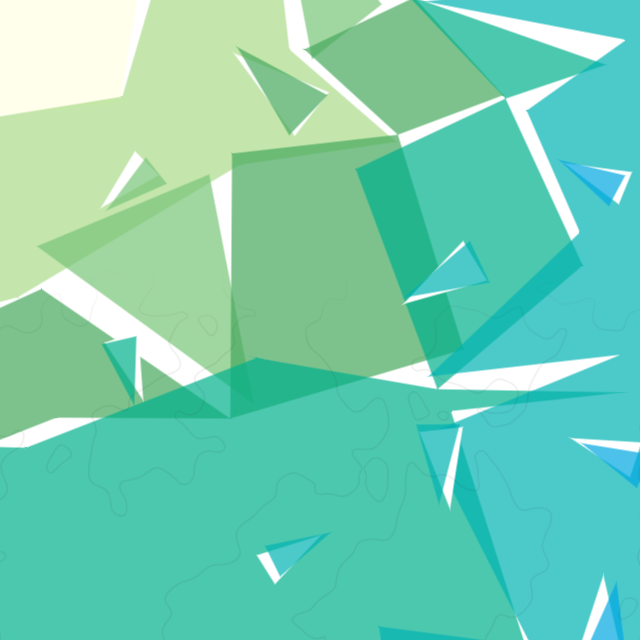
Write a Shadertoy shader that draws this background.

```glsl
// Translucent paper-like polygons stepping from cream through green to teal and cyan on white.

const float OPACITY = 0.7;
const float CELLS = 4.0;
const mat2 TILT = mat2(0.94, 0.34, -0.34, 0.94);

vec2 hash2(vec2 q) {
    vec3 a = fract(q.xyx * vec3(0.1031, 0.1030, 0.0973));
    a += dot(a, a.yzx + 33.33);
    return fract((a.xx + a.yz) * a.zy);
}

float gradientDot(vec2 cell, vec2 offset, vec2 f) {
    float angle = 6.2832 * hash2(cell + offset).x;
    return dot(vec2(cos(angle), sin(angle)), f - offset);
}

float gradientNoise(vec2 q) {
    vec2 cell = floor(q), f = fract(q);
    vec2 u = f * f * f * (f * (f * 6.0 - 15.0) + 10.0);
    return mix(mix(gradientDot(cell, vec2(0, 0), f), gradientDot(cell, vec2(1, 0), f), u.x),
               mix(gradientDot(cell, vec2(0, 1), f), gradientDot(cell, vec2(1, 1), f), u.x), u.y);
}

float side(vec2 p, vec2 a, vec2 b) {
    vec2 e = normalize(b - a);
    return dot(p - a, vec2(e.y, -e.x));
}

// Signed distance to the triangle's edges, either winding
float triangle(vec2 p, vec2 a, vec2 b, vec2 c) {
    float s = sign(side(c, a, b)) * -1.0;
    return max(max(s * side(p, a, b), s * side(p, b, c)), s * side(p, c, a));
}

float fill(float d, float soft) {
    return clamp(0.5 - d / soft, 0.0, 1.0);
}

vec3 tint(int layer) {
    vec3 tints[7] = vec3[7](
        vec3(1.00, 1.00, 0.89), vec3(0.67, 0.86, 0.54), vec3(0.47, 0.77, 0.47),
        vec3(0.27, 0.66, 0.36), vec3(0.00, 0.69, 0.55), vec3(0.00, 0.70, 0.70),
        vec3(0.00, 0.66, 0.89));
    return tints[layer];
}

// Bands around the upper left corner, then cyan toward the right
int layerAt(vec2 p) {
    float d = length(p - vec2(0, 1)) + 0.05 * gradientNoise(p * 3.0);
    if (d < 0.24) return 0;
    if (d < 0.45) return 1;
    if (d < 0.55) return 2;
    if (d < 0.71) return 3;
    return p.x - 0.1 * p.y + 0.3 * gradientNoise(p * 2.5 + 7.0) > 0.76 ? 5 : 4;
}

// Lattice corner, nudged differently per layer so layers gap and overlap
vec2 corner(vec2 id, int layer) {
    vec2 shared = 0.6 * (hash2(id + 40.0) - 0.5);
    vec2 nudge = 0.36 * (hash2(id + 17.0 * float(layer + 1)) - 0.5);
    return TILT * (id + shared + nudge) / CELLS;
}

// Narrow dart: a tip and two base corners around its centre
float dart(vec2 p, vec2 centre, float angle, vec2 size) {
    vec2 along = vec2(cos(angle), sin(angle)) * size.y;
    vec2 across = vec2(-sin(angle), cos(angle)) * size.x;
    return triangle(p, centre + along, centre - 0.6 * along + across, centre - 0.6 * along - across);
}

void mainImage(out vec4 fragColor, in vec2 fragCoord) {
    vec2 p = fragCoord / iResolution.y;
    float soft = max(0.003, 1.5 / iResolution.y);

    // Sum the triangles of each layer into one merged shape
    float cover[7] = float[7](0.0, 0.0, 0.0, 0.0, 0.0, 0.0, 0.0);
    vec2 home = floor(p * TILT * CELLS);
    for (int y = -1; y <= 1; y++)
    for (int x = -1; x <= 1; x++)
    for (int half_ = 0; half_ < 2; half_++) {
        vec2 id = home + vec2(x, y);
        int layer = layerAt(TILT * (id + float(half_ + 1) / 3.0) / CELLS);
        vec2 apex = corner(id + float(half_), layer);
        float d = triangle(p, apex, corner(id + vec2(1, 0), layer), corner(id + vec2(0, 1), layer));
        cover[layer] += fill(d, soft);
    }

    vec3 col = vec3(1);
    for (int i = 0; i < 7; i++)
        col = mix(col, tint(i), OPACITY * min(cover[i], 1.0));

    // Small darts over slightly shifted white cutouts
    for (int i = 0; i < 9; i++) {
        float n = float(i);
        vec2 centre = fract(vec2(0.93, 0.72) + n * vec2(0.755, 0.570));
        vec2 rnd = hash2(vec2(n, 5.0));
        vec2 size = mix(vec2(0.025, 0.06), vec2(0.045, 0.1), rnd.x);
        float angle = 1.57 + 2.4 * (rnd.y - 0.5) + 3.14 * mod(n, 2.0);
        vec2 shift = 0.03 * (hash2(vec2(n, 9.0)) - 0.5);
        col = mix(col, vec3(1), fill(dart(p, centre + shift, angle + 0.1, size), soft));
        int layer = min(layerAt(centre) + 1, 6);
        col = mix(col, tint(layer), OPACITY * fill(dart(p, centre, angle, size), soft));
    }

    // Faint wandering hairlines in the lower part
    float n = gradientNoise(p * 4.0) + 0.3 * gradientNoise(p * 19.0);
    float slope = max(length(vec2(dFdx(n), dFdy(n))), 1e-4) * iResolution.y;
    float line = 1.0 - smoothstep(0.0005, 0.0025, abs(n) / slope);
    col *= 1.0 - 0.05 * line * (1.0 - smoothstep(0.45, 0.6, p.y));

    fragColor = vec4(col, 1.0);
}
```
